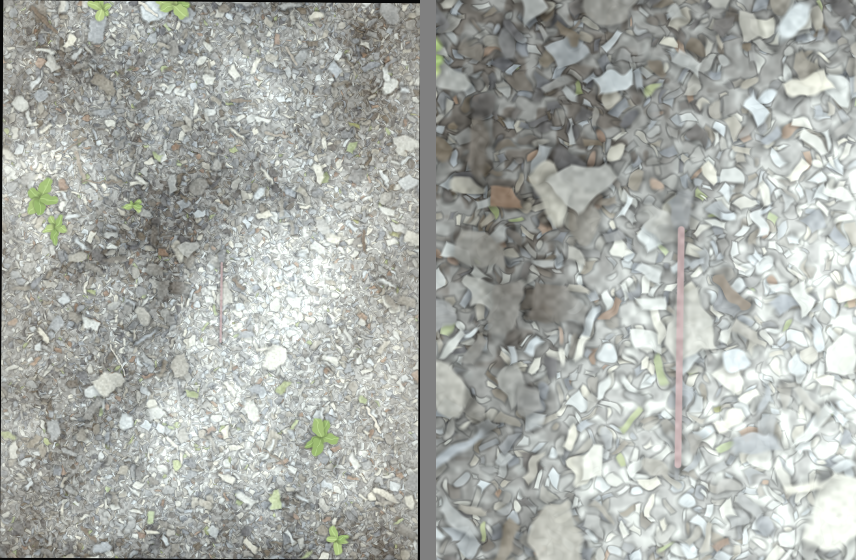
Left: the whole. Right: its middle third, enlarged.
Write a Shadertoy shader that draws this texture.

```glsl
#define DARK vec3(.43, .42, .40)
#define MID vec3(.55, .56, .55)
#define LIGHT vec3(.66, .68, .67)
#define PALE vec3(.83, .86, .84)
#define LEAF vec3(.74, .82, .57)
#define RUST vec3(.60, .50, .42)
#define INK vec3(.04)
#define SHADOW .2
#define GRAIN .11
#define EXPOSURE 1.14
#define SPROUTS 7
#define TWIGS 16

vec4 hash4(vec2 p) {
    vec4 q = fract(p.xyxy * vec4(.1031, .1030, .0973, .1099));
    q += dot(q, q.wzxy + 33.33);
    return fract((q.xxyz + q.yzzw) * q.zywx);
}

float noise(vec2 p) {
    vec2 i = floor(p), f = fract(p);
    f = f * f * (3. - 2. * f);
    return mix(mix(hash4(i).x, hash4(i + vec2(1, 0)).x, f.x),
               mix(hash4(i + vec2(0, 1)).x, hash4(i + vec2(1, 1)).x, f.x), f.y);
}

mat2 rotate(float a) {
    float c = cos(a), s = sin(a);
    return mat2(c, -s, s, c);
}

float glow(vec2 p, vec2 centre, float radius) {
    vec2 d = (p - centre) / radius;
    return exp(-dot(d, d));
}

vec3 groundTone(float t) {
    vec3 c = mix(DARK, MID, smoothstep(.03, .22, t));
    c = mix(c, LIGHT, smoothstep(.3, .6, t));
    return mix(c, PALE, smoothstep(.65, .92, t));
}

// One layer of angular flakes and a few pebbles, each with a contact shadow
void chips(inout vec3 col, vec2 p, float cells, float cover, float slim, float bright) {
    vec2 g = p * cells, id = floor(g);
    float blur = .03 + .8 * cells / iResolution.y;
    for (int j = -1; j <= 1; j++)
    for (int i = -1; i <= 1; i++) {
        vec2 cell = id + vec2(i, j);
        vec4 h = hash4(cell + cells * 7.), k = hash4(cell + cells * 3. + 50.);
        if (h.z > cover) continue;
        vec2 q = rotate(h.w * 6.283) * (g - cell - h.xy);
        vec2 size = (.25 + .4 * k.x) * vec2(1, mix(slim, .8, k.y * k.y));
        vec2 edge = abs(q) - size;
        float flake = max(edge.x, edge.y);
        flake = max(flake, dot(q, normalize(vec2(1, k.z + .3))) - size.x * .6);
        float pebble = (length(q / size) - 1.) * size.y;
        float d = mix(flake, pebble, k.w * k.w);
        float t = clamp(h.z / cover + bright, 0., 1.);
        vec3 fill = groundTone(t) + (k.z - .5) * vec3(.06, .02, -.05);
        fill = mix(fill, RUST, .7 * step(.97, fract(h.w * 37.)) * step(45., cells));
        fill = mix(fill, LEAF - .1, .6 * step(.98, fract(h.w * 61.)));
        fill += .03 * q.y / size.y;
        col *= mix(1. - SHADOW, 1., smoothstep(0., .22, d));
        col = mix(col, fill, .85 * smoothstep(blur, -blur, d));
    }
}

float stick(vec2 p, vec2 a, vec2 b) {
    vec2 v = b - a;
    return length(p - a - v * clamp(dot(p - a, v) / dot(v, v), 0., 1.));
}

void drawStick(inout vec3 col, vec2 p, vec2 a, vec2 b, float width, vec3 tint) {
    float d = stick(p, a, b) - width, px = 1. / iResolution.y;
    col *= mix(.82, 1., smoothstep(0., .004, d));
    col = mix(col, tint, smoothstep(px, -px, d));
}

// A rosette of narrow leaves around a centre
void drawSprout(inout vec3 col, vec2 p, vec2 centre, float radius, float seed) {
    for (int n = 0; n < 5; n++) {
        vec4 h = hash4(vec2(n, seed * 9. + 4.));
        vec2 q = rotate(float(n) * 1.257 + h.x + seed) * (p - centre);
        float reach = radius * (.3 + .25 * h.y);
        vec2 size = vec2(reach, reach * (.45 + .25 * h.z));
        float d = (length((q - vec2(reach, 0)) / size) - 1.) * size.y;
        vec3 tint = LEAF * mix(vec3(.86, .92, .84), vec3(1.06), h.w);
        tint += .08 * smoothstep(.002, 0., abs(q.y)) - .03;
        col *= mix(.85, 1., smoothstep(0., .005, d));
        col = mix(col, tint, smoothstep(.0015, -.0015, d));
    }
}

void mainImage(out vec4 fragColor, in vec2 fragCoord) {
    vec2 p = fragCoord / iResolution.y;
    float wide = iResolution.x / iResolution.y;

    // Broad light and dark patches
    float light = .28 * glow(p, vec2(.5, .52), .17) + .22 * glow(p, vec2(.38, .33), .16)
                + .14 * glow(p, vec2(.06, .72), .15) - .28 * glow(p, vec2(.27, .64), .13)
                - .24 * smoothstep(.8, 1., p.y) - .1 * smoothstep(.3, 0., p.y)
                + .4 * (noise(p * 6.) - .5) + .3 * (noise(p * 17.) - .5);

    // Soil, then chips from fine to coarse, with ragged outlines
    vec2 w = p + .005 * (vec2(noise(p * 130.), noise(p * 130. + 40.)) - .5);
    vec3 col = groundTone(.2 + .5 * noise(p * 160.) + light);
    chips(col, w, 125., .8, .35, light + .04);
    chips(col, w, 88., .65, .3, light + .04);
    chips(col, w, 56., .45, .25, light + .08);
    chips(col, w, 36., .2, .22, light + .14);
    chips(col, w, 25., .12, .1, light + .2);

    // Scattered twigs and one upright stem
    for (int n = 0; n < TWIGS; n++) {
        vec4 h = hash4(vec2(n, 71)), k = hash4(vec2(n, 23));
        vec2 a = h.xy * vec2(wide, 1), b = a + rotate(h.z * 6.283) * vec2(.02 + .05 * h.w, 0);
        drawStick(col, w, a, b, .001 + .002 * k.x, mix(DARK, PALE, k.y) + vec3(.02, 0, -.02));
    }
    drawStick(col, p, vec2(.394, .39), vec2(.396, .53), .002, vec3(.64, .57, .57));

    // Overexposed daylight, fine grain, cool centre, hazy sides
    col = (col - .525) * EXPOSURE + .625 + .22 * light;
    col += GRAIN * (noise(p * 300.) - .5);
    float side = min(p.x, wide - p.x);
    col += vec3(.015, 0, -.015) * smoothstep(.25, 0., side);
    col = mix(col, MID * 1.15, .25 * smoothstep(.08, 0., side));

    // Green growth: x, y, radius, seed
    vec4 sprouts[SPROUTS] = vec4[](vec4(.07, .645, .042, 1), vec4(.1, .595, .034, 2),
        vec4(.573, .22, .036, 3), vec4(.6, .035, .024, 4), vec4(.18, .985, .028, 5),
        vec4(.31, .99, .036, 6), vec4(.24, .633, .02, 7));
    for (int n = 0; n < SPROUTS; n++)
        drawSprout(col, w, sprouts[n].xy, sprouts[n].z, sprouts[n].w);

    // Dark slivers of a slightly tilted frame
    float frame = min(min(p.x - .006 * p.y, wide - p.x - .004 * (1. - p.y)),
                      min(1. - p.y - .006 * p.x / wide, p.y - .004 * (1. - p.x / wide)));
    col = mix(INK, col, smoothstep(-.001, .001, frame));
    fragColor = vec4(clamp(col, 0., 1.), 1);
}
```
